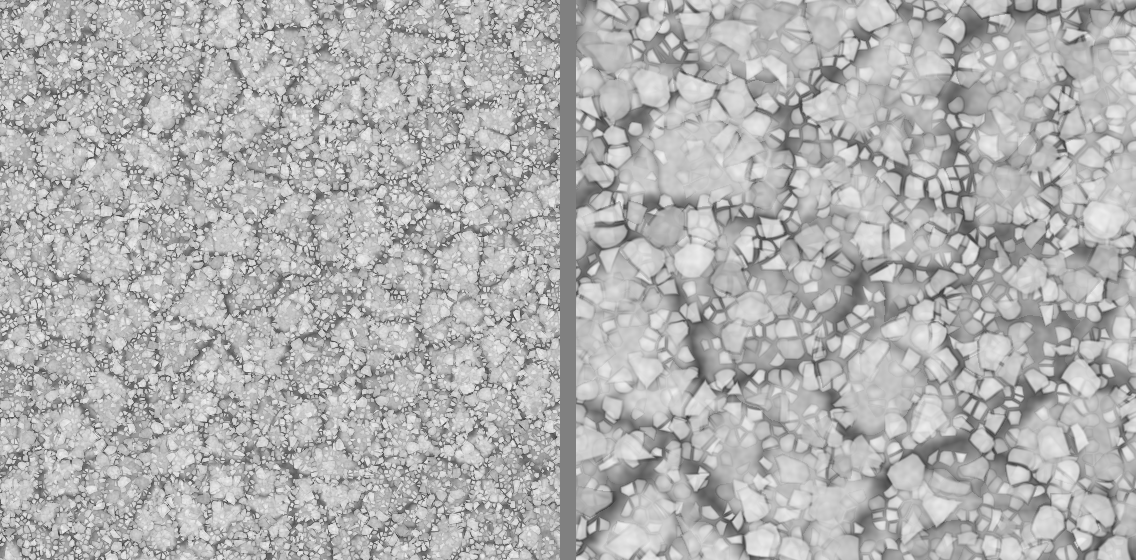
Left, the full canvas; right, a detail of the centre.
Write a Shadertoy shader that draws this texture.

```glsl
const float PLATE_SCALE = 12.0;    // large plates across the canvas
const float CHIP_SCALE = 21.0;     // smaller broken plates
const float GRAIN_SCALE = 118.0;   // finest grains
const float GRAIN_RATIO = 0.64;    // scale step to the next coarser grains
const float EDGE_SOFTNESS = 0.0009;
const float CRACK_TONE = 0.37;
const float PLATE_DARK = 0.71;
const float PLATE_LIGHT = 0.87;
const float STONE_DARK = 0.68;
const float STONE_LIGHT = 0.94;
const float SHADOW = 0.30;
const float DUST = 0.07;

vec2 hash2(vec2 p) {
    vec3 q = fract(p.xyx * vec3(0.1031, 0.1030, 0.0973));
    q += dot(q, q.yzx + 33.33);
    return fract((q.xx + q.yz) * q.zy);
}

float gradientNoise(vec2 p) {
    vec2 i = floor(p), f = fract(p);
    vec2 u = f * f * f * (f * (f * 6.0 - 15.0) + 10.0);
    vec2 e = vec2(0.0, 1.0);
    float a = dot(hash2(i) * 2.0 - 1.0, f);
    float b = dot(hash2(i + e.yx) * 2.0 - 1.0, f - e.yx);
    float c = dot(hash2(i + e.xy) * 2.0 - 1.0, f - e.xy);
    float d = dot(hash2(i + e.yy) * 2.0 - 1.0, f - e.yy);
    return mix(mix(a, b, u.x), mix(c, d, u.x), u.y);
}

vec2 noise2(vec2 p) {
    return vec2(gradientNoise(p), gradientNoise(p + 57.3));
}

// x: distance to the cell border, y: distance to the centre, zw: cell id
vec4 voronoi(vec2 p) {
    vec2 base = floor(p), f = fract(p);
    vec2 nearCell = vec2(0.0), nearOffset = vec2(0.0);
    float nearest = 8.0;
    for (int y = -1; y <= 1; y++)
    for (int x = -1; x <= 1; x++) {
        vec2 cell = vec2(x, y);
        vec2 offset = cell + hash2(base + cell) - f;
        float d = dot(offset, offset);
        if (d < nearest) {
            nearest = d;
            nearCell = cell;
            nearOffset = offset;
        }
    }
    float border = 8.0;
    for (int y = -2; y <= 2; y++)
    for (int x = -2; x <= 2; x++) {
        vec2 cell = nearCell + vec2(x, y);
        vec2 offset = cell + hash2(base + cell) - f;
        vec2 gap = offset - nearOffset;
        if (dot(gap, gap) > 1e-5)
            border = min(border, dot(0.5 * (nearOffset + offset), normalize(gap)));
    }
    return vec4(border, sqrt(nearest), base + nearCell);
}

void mainImage(out vec4 fragColor, in vec2 fragCoord) {
    vec2 uv = fragCoord / iResolution.y;
    float soft = max(EDGE_SOFTNESS, 0.5 / iResolution.y);

    // Ragged plates, parted by cracks of varying width
    vec2 ragged = uv + 0.016 * noise2(uv * 22.0) + 0.007 * noise2(uv * 85.0);
    vec4 plate = voronoi(ragged * PLATE_SCALE + 40.0);
    vec4 chip = voronoi(ragged * CHIP_SCALE + 90.0);
    float patchy = gradientNoise(uv * 9.0 + 15.0);
    vec2 plateRandom = hash2(plate.zw + 7.0);
    vec2 chipRandom = hash2(chip.zw + 19.0);
    float crackWidth = 0.15 + 0.14 * patchy;
    float cover = smoothstep(-0.03, crackWidth, plate.x);
    float chipCover = smoothstep(-0.04, 0.17, chip.x + 0.15 * patchy);
    cover *= mix(1.0, chipCover, 0.3 + 0.5 * chipRandom.y);
    cover *= mix(0.68, 1.0, smoothstep(0.0, 0.5, plateRandom.x));
    cover *= mix(0.85, 1.0, chipRandom.x);

    // Matrix between the grains
    float plateTone = mix(PLATE_DARK, PLATE_LIGHT, 0.5 * (plateRandom.y + chipRandom.x));
    float tone = mix(CRACK_TONE, plateTone, cover);
    tone += 0.12 * gradientNoise(uv * 75.0) * (1.3 - cover);

    // Angular grains, from fine to coarse
    float scale = GRAIN_SCALE;
    float presence = 0.74;
    vec2 bent = uv + 0.003 * noise2(uv * 60.0);
    for (int i = 0; i < 3; i++) {
        vec4 grain = voronoi(bent * scale + 31.0 * float(i));
        vec2 shape = hash2(grain.zw + 11.0 + float(i));
        vec2 look = hash2(grain.zw + 71.0 + float(i));
        float inset = mix(0.05, 0.19, shape.y);
        float present = step(shape.x, presence);
        float rounded = min(grain.x - inset, 0.58 - grain.y);
        float body = present * smoothstep(-soft, soft, rounded / scale);
        float halo = present * smoothstep(-0.16, 0.0, rounded) * (1.0 - body);
        tone *= 1.0 - SHADOW * halo * (1.0 - 0.85 * cover);
        float stone = mix(STONE_DARK, STONE_LIGHT, sqrt(look.x));
        stone -= 0.08 * smoothstep(0.1, 0.6, grain.y);
        tone = mix(tone, stone, body * mix(0.88, 0.62, cover * look.y));
        scale *= GRAIN_RATIO;
        presence *= 0.62;
    }

    // Fine dust
    tone += DUST * gradientNoise(uv * 230.0);
    fragColor = vec4(vec3(clamp(tone, 0.0, 0.93)), 1.0);
}
```
